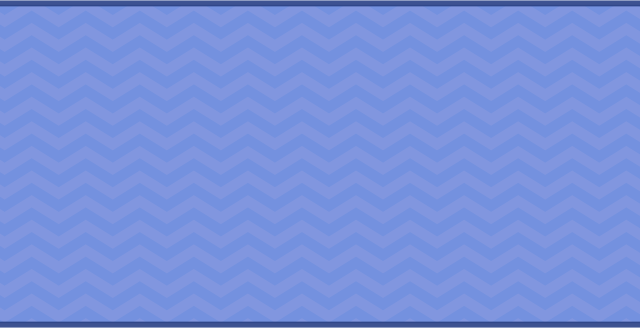
This pattern is drawn by a Shadertoy shader. Its source:

```glsl
// Soft blue horizontal chevron stripes between two dark navy rails with pale outer edges.

const vec2 REPEATS = vec2(11.84, 13.33);   // chevrons across, stripe pairs down
const vec2 OFFSET = vec2(0.586, 0.43);     // first peak, in repeats from the top left
const float ZIGZAG_DEPTH = 0.68;           // peak to valley, in stripe pairs
const float DARK_SHARE = 0.5;              // dark part of each stripe pair

const float EDGE_END = 0.003;              // rail layers, as shares of the height
const float RAIL_END = 0.0195;
const float SHADE_START = 0.0145;

const vec3 STRIPE_DARK = vec3(0.455, 0.568, 0.875);
const vec3 STRIPE_LIGHT = vec3(0.505, 0.590, 0.873);
const vec3 RAIL = vec3(0.24, 0.32, 0.57);
const vec3 RAIL_SHADE = vec3(0.19, 0.28, 0.54);
const vec3 PALE_EDGE = vec3(0.57, 0.62, 0.76);

// Triangle wave: 0 at whole numbers, 1 halfway between.
float triangleWave(float x) {
    return 2.0 * abs(fract(x + 0.5) - 0.5);
}

// Coverage of everything below a limit, softened by the blur.
float below(float value, float limit, float blur) {
    return 1.0 - smoothstep(limit - blur, limit + blur, value);
}

// Coverage of the dark zigzag stripe; position runs right and down from 0 to 1.
float chevron(vec2 position, vec2 repeats, vec2 offset, float blur) {
    vec2 cell = position * repeats - offset;
    float row = cell.y - ZIGZAG_DEPTH * triangleWave(cell.x);
    float fromCentre = triangleWave(row - 0.5 * DARK_SHARE);
    return below(fromCentre, DARK_SHARE, blur);
}

// Lays the rail, its inner shade and its pale outer edge over a base colour.
vec3 addRail(vec3 base, float inset, float blur) {
    vec3 color = mix(base, RAIL_SHADE, below(inset, RAIL_END, blur));
    color = mix(color, RAIL, below(inset, SHADE_START, blur));
    return mix(color, PALE_EDGE, below(inset, EDGE_END, blur));
}

void mainImage(out vec4 fragColor, in vec2 fragCoord) {
    vec2 uv = fragCoord / iResolution.xy;
    vec2 position = vec2(uv.x, 1.0 - uv.y);
    float blur = 0.6 / iResolution.y;

    // Striped field
    float dark = chevron(position, REPEATS, OFFSET, 2.4 * REPEATS.y * blur);
    vec3 color = mix(STRIPE_LIGHT, STRIPE_DARK, dark);

    // Rails along the top and bottom
    float inset = min(uv.y, 1.0 - uv.y);
    fragColor = vec4(addRail(color, inset, blur), 1.0);
}
```
